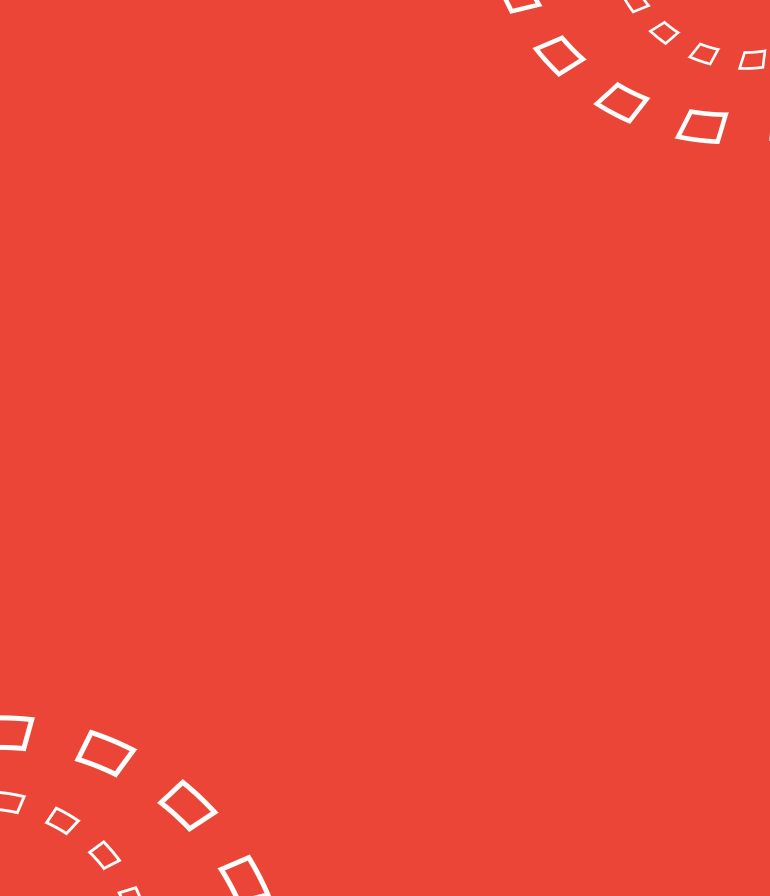
This background is drawn by a Shadertoy shader. Its source:

```glsl
// Red field with arcs of outlined, slanted tiles in two opposite corners.

#define FIELD_COLOR vec3(0.92, 0.27, 0.22)
#define TILE_COLOR vec3(1.0, 0.995, 0.99)
#define TILES_PER_ARC 5
#define TILE_FILL 0.24      // half tile width as a share of the spacing
#define STROKE 0.29         // line width as a share of half the tile depth
#define UPPER_SKEW 0.28
#define LOWER_SKEW 0.16

// Signed distance to the outlines of one arc of tiles.
// p: offset from the arc centre, with +y as angle zero
// ring: radius and half depth of the tiles
// steps: first angle, spacing and change of spacing, in degrees
float tileArc(vec2 p, vec2 ring, vec3 steps, float skew) {
    float r = length(p);
    float angle = atan(p.x, p.y);
    float radial = r - ring.x;
    float nearest = 1.0;
    for (int i = 0; i < TILES_PER_ARC; i++) {
        float n = float(i);
        float tileAngle = radians(steps.x + n * (steps.y + n * steps.z));
        float halfWidth = TILE_FILL * radians(steps.y + 2.0 * n * steps.z);
        float along = (angle - tileAngle) * r - skew * radial;
        float box = max(abs(radial) - ring.y, abs(along) - halfWidth * r);
        float halfLine = 0.5 * STROKE * ring.y;
        nearest = min(nearest, abs(box + halfLine) - halfLine);
    }
    return nearest;
}

void mainImage(out vec4 fragColor, in vec2 fragCoord) {
    float pixel = 1.0 / iResolution.y;
    vec2 p = fragCoord * pixel;
    vec2 topRight = vec2(iResolution.x * pixel, 1.0);

    // Upper right arcs, turned half round
    vec2 q = topRight - p;
    float d = tileArc(q - vec2(0.0469, -0.1146), vec2(0.2578, 0.0177),
                      vec3(-16.2, 23.1, -0.7), UPPER_SKEW);
    d = min(d, tileArc(q - vec2(0.0276, -0.0790), vec2(0.1465, 0.0104),
                       vec3(-3.4, 22.3, -0.8), UPPER_SKEW));

    // Lower left arcs
    d = min(d, tileArc(p - vec2(0.0, -0.1263), vec2(0.3086, 0.0193),
                       vec3(1.1, 21.6, -0.4), LOWER_SKEW));
    d = min(d, tileArc(p - vec2(-0.0182, -0.0716), vec2(0.1784, 0.0112),
                       vec3(8.9, 20.9, -0.4), LOWER_SKEW));

    // Smooth edges over one pixel
    float coverage = clamp(0.5 - d / pixel, 0.0, 1.0);
    fragColor = vec4(mix(FIELD_COLOR, TILE_COLOR, coverage), 1.0);
}
```
